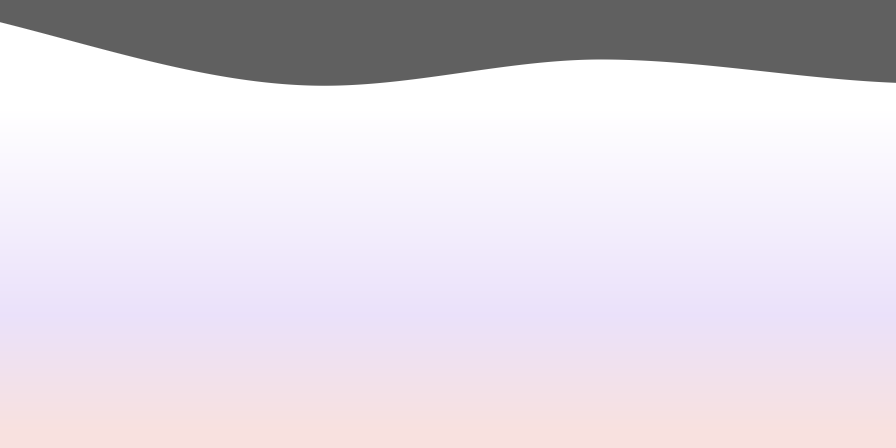
A Shadertoy shader for this background:

```glsl
const vec3 GREY = vec3(0.378);
const vec3 WHITE = vec3(1.0);
const vec3 LAVENDER = vec3(0.919, 0.882, 0.980);
const vec3 PINK = vec3(0.973, 0.882, 0.873);

// Heights at which the vertical gradient reaches each colour
const float WHITE_HEIGHT = 0.76;
const float LAVENDER_HEIGHT = 0.295;
const float PINK_HEIGHT = 0.035;

// Wave knots: x, height, slope
const vec3 WAVE_START = vec3(0.0, 0.9505, -0.5);
const vec3 WAVE_TROUGH = vec3(0.362, 0.8086, 0.0);
const vec3 WAVE_CREST = vec3(0.6706, 0.8672, 0.0);
const vec3 WAVE_END = vec3(1.0, 0.8151, -0.08);

// Cubic Hermite segment; returns height and slope
vec2 hermite(vec3 a, vec3 b, float x) {
    float span = b.x - a.x;
    float t = (x - a.x) / span;
    float rise = b.y - a.y;
    float m0 = a.z * span;
    float m1 = b.z * span;
    float c2 = 3.0 * rise - 2.0 * m0 - m1;
    float c3 = m0 + m1 - 2.0 * rise;
    float height = a.y + t * (m0 + t * (c2 + t * c3));
    float slope = (m0 + t * (2.0 * c2 + 3.0 * t * c3)) / span;
    return vec2(height, slope);
}

vec2 wave(float x) {
    if (x < WAVE_TROUGH.x) return hermite(WAVE_START, WAVE_TROUGH, x);
    if (x < WAVE_CREST.x) return hermite(WAVE_TROUGH, WAVE_CREST, x);
    return hermite(WAVE_CREST, WAVE_END, x);
}

// Linear blend that runs downward from one height to another
float fade(float top, float bottom, float y) {
    return clamp((top - y) / (top - bottom), 0.0, 1.0);
}

vec3 backdrop(float y) {
    vec3 color = mix(WHITE, LAVENDER, fade(WHITE_HEIGHT, LAVENDER_HEIGHT, y));
    return mix(color, PINK, fade(LAVENDER_HEIGHT, PINK_HEIGHT, y));
}

void mainImage(out vec4 fragColor, in vec2 fragCoord) {
    vec2 uv = fragCoord / iResolution.xy;
    float aspect = iResolution.x / iResolution.y;

    // Approximate distance to the wave, in canvas heights
    vec2 edge = wave(uv.x);
    float dist = (uv.y - edge.x) / length(vec2(1.0, edge.y / aspect));
    float cover = clamp(0.5 + dist * iResolution.y, 0.0, 1.0);

    fragColor = vec4(mix(backdrop(uv.y), GREY, cover), 1.0);
}
```
